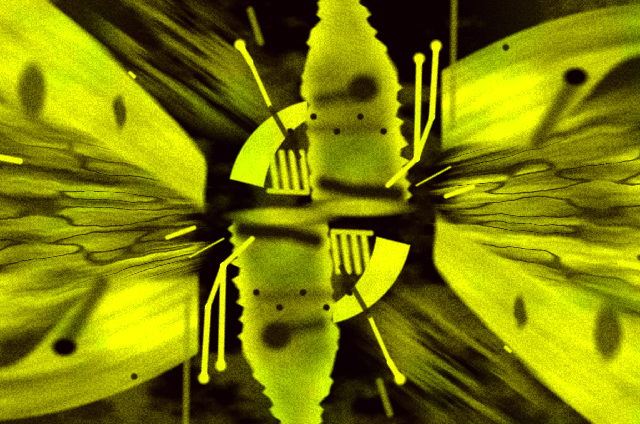
Write a Shadertoy shader that draws this background.

```glsl
// Acid-yellow abstract collage with half-turn symmetry: streaked wings, a jagged
// body, crescents and drips. Each motif paints a scalar tone at p and at -p;
// a dark-to-yellow ramp then colours it.
#define EDGE 0.003
#define GRAIN 0.13
#define DARK 0.05
#define OLIVE 0.42
#define BRIGHT 0.97
#define STREAK 1.1
#define GREEN_TINT 0.13

float hash(vec2 p) { return fract(sin(dot(p, vec2(127.1, 311.7))) * 43758.5); }
float noise(vec2 p) {
  vec2 i = floor(p), f = fract(p);
  f = f * f * (3.0 - 2.0 * f);
  return mix(mix(hash(i), hash(i + vec2(1, 0)), f.x),
             mix(hash(i + vec2(0, 1)), hash(i + 1.0), f.x), f.y);
}
// Fractal noise centred on zero
float fbm(vec2 p) {
  float sum = -0.5, amp = 0.53;
  for (int i = 0; i < 4; i++) {
    sum += amp * noise(p);
    p = p * 2.03 + 7.1;
    amp *= 0.5;
  }
  return sum;
}

// Coverage of a distance, of an ellipse (centre, radii) and of a round-ended line
float cover(float d, float w) { return 1.0 - smoothstep(-w, w, d); }
float blob(vec2 p, vec4 e) { return 1.0 - smoothstep(0.5, 1.2, length((p - e.xy) / e.zw)); }
float line(vec2 p, vec4 ends, float r, float w) {
  vec2 ab = ends.zw - ends.xy;
  p -= ends.xy;
  return cover(length(p - ab * clamp(dot(p, ab) / dot(ab, ab), 0.0, 1.0)) - r, w);
}
void lay(inout float tone, float mask, float value) { tone = mix(tone, value, clamp(mask, 0.0, 1.0)); }

void paintWings(inout float tone, vec2 p) {
  vec2 along = vec2(dot(p, vec2(0.82, -0.57)), dot(p, vec2(0.57, 0.82)));
  float streak = fbm(along * vec2(4, 30)), cloud = fbm(p * 9.0);

  // Olive feathers
  float feather = blob(along, vec4(-0.46, 0.12, 0.25, 0.13));
  lay(tone, feather * smoothstep(-0.2, 0.1, streak), OLIVE + streak * 0.9);

  // Bright beam falling from the corner, with dark smudges
  float u = p.x + 0.648;
  float top = 0.5 - 0.78 * u - 0.55 * u * u;
  float low = 0.22 - 0.57 * u;
  float beam = cover(p.y - top + streak * 0.03, 0.012) * cover(low - p.y + streak * 0.06, 0.035);
  lay(tone, beam * cover(p.x + 0.272 + cloud * 0.02, 0.008), 0.88 + streak * 0.4 + cloud * 0.25);
  vec2 rough = p + cloud * 0.03;
  lay(tone, 0.8 * blob(rough, vec4(-0.68, 0.283, 0.035, 0.075)), 0.25);
  lay(tone, 0.8 * blob(rough, vec4(-0.474, 0.234, 0.018, 0.045)), 0.2);
  lay(tone, line(p, vec4(-0.76, 0.13, -0.708, 0.12), 0.007, EDGE), BRIGHT);
  lay(tone, line(p, vec4(-0.448, 0.328, -0.438, 0.319), 0.004, EDGE), BRIGHT);

  // Leaf sweeping up to the opposite corner
  float d = p.x - 0.287;
  float rim = 0.333 + 0.6 * d - 0.56 * d * d;
  float base = 0.155 + 0.21 * smoothstep(0.18, 0.48, d);
  float vein = fbm(vec2(p.x * 4.0, (p.y - rim) * 24.0));
  float leaf = cover(p.y - rim, 0.006) * cover(base - p.y + vein * 0.04, 0.014) * cover(-d, 0.006);
  float glow = 0.3 * blob(p, vec4(0.39, 0.25, 0.19, 0.12));
  lay(tone, leaf, 0.62 + glow + vein * 0.6 + cloud * 0.2);
  lay(tone, 0.75 * line(p, vec4(0.6, 0.31, 0.515, 0.17), 0.017, 0.015), 0.22);
  lay(tone, blob(p, vec4(0.603, 0.319, 0.033, 0.024)), DARK);
  lay(tone, blob(p, vec4(0.438, 0.388, 0.009, 0.009)), 0.2);
  lay(tone, 0.7 * line(p, vec4(0.317, 0.52, 0.312, 0.2), 0.007, 0.006), 0.62);
}

void paintBody(inout float tone, vec2 p) {
  float cloud = fbm(p * 12.0 + 3.0);
  // Crescent and fingers
  lay(tone, 0.7 * blob(p, vec4(-0.06, 0.15, 0.08, 0.11)), 0.4 + cloud);
  float ring = max(length(p - vec2(0.022, 0.028)) - 0.24, 0.225 - length(p - vec2(0.09, 0.028)));
  ring = max(ring, max(0.025 - 0.25 * p.x - p.y, p.x + 0.03));
  lay(tone, cover(ring, EDGE), 0.95 + cloud * 0.3);
  for (float x = -0.115; x < -0.03; x += 0.024)
    lay(tone, line(p, vec4(x, 0.14, x + 0.012, 0.055), 0.007, 0.005), 0.9);
  lay(tone, line(p, vec4(-0.12, 0.05, -0.03, 0.046), 0.006, 0.004), 0.85);

  // Jagged body with an olive core
  float width = mix(0.113, 0.045, smoothstep(0.3, 0.53, p.y));
  float off = abs(p.x - 0.1 + 0.1 * p.y) - width;
  float jag = (noise(p.yx * vec2(75, 15)) - 0.5) * 0.025;
  float core = smoothstep(0.0, 0.05, -off) * mix(0.32, 0.14, smoothstep(0.3, 0.4, p.y));
  lay(tone, cover(off + jag, 0.006) * cover(0.025 - p.y, 0.012), 0.88 - core + cloud * 0.35);

  // Dark bands, glow below and a row of dots
  lay(tone, 0.6 * line(p, vec4(-0.02, 0.195, 0.14, 0.2), 0.012, 0.018), 0.25);
  lay(tone, 0.9 * line(p, vec4(0, 0.265, 0.09, 0.28), 0.013, 0.022), 0.14);
  lay(tone, blob(p, vec4(0.103, 0.292, 0.04, 0.038)), 0.14);
  lay(tone, 0.95 * line(p + cloud * 0.015, vec4(0.01, 0.065, 0.18, 0.04), 0.018, 0.014), 0.1);
  lay(tone, 0.85 * blob(p, vec4(0.09, 0.01, 0.13, 0.022)), 0.85 + cloud * 0.5);
  for (float i = 0.0; i < 5.0; i++)
    lay(tone, blob(p, vec4(0.055 * i - 0.07, 0.19 + 0.035 * mod(i, 2.0), 0.009, 0.009)), 0.12);
}

// Thin drips with round heads
void paintDrips(inout float tone, vec2 p) {
  vec2 join = vec2(0.228, 0.126), bend = vec2(0.264, 0.224), tip = vec2(-0.116, 0.245);
  vec2 heads[3] = vec2[3](vec2(0.234, 0.362), vec2(0.274, 0.392), vec2(-0.189, 0.394));
  vec2 ends[3] = vec2[3](join, bend, vec2(-0.165, 0.355));
  float drip = 0.0;
  for (int i = 0; i < 3; i++)
    drip += blob(p, vec4(heads[i], 0.015, 0.015)) + line(p, vec4(heads[i], ends[i]), 0.007, EDGE);
  drip += line(p, vec4(join, 0.16, 0.063), 0.006, EDGE) + line(p, vec4(bend, join), 0.006, EDGE);
  drip += line(p, vec4(ends[2], tip), 0.005, EDGE) + line(p, vec4(0.228, 0.063, 0.307, 0.106), 0.002, EDGE);
  lay(tone, drip + line(p, vec4(0.297, 0.037, 0.36, 0.06), 0.005, EDGE), BRIGHT);
  lay(tone, 0.7 * line(p, vec4(-0.165, 0.476, -0.14, 0.4), 0.007, 0.006), 0.7);
  lay(tone, 0.8 * line(p, vec4(tip, -0.05, 0.13), 0.006, EDGE), 0.15);
}

void mainImage(out vec4 fragColor, in vec2 fragCoord) {
  vec2 p = (fragCoord - 0.5 * iResolution.xy) / iResolution.y;
  float side = abs(p.x);
  float tone = DARK + 0.22 * smoothstep(-0.05, 0.3, fbm(p * vec2(9, 14))) + 0.1 * smoothstep(0.3, 0.6, side);

  // Fan of wavy fibres at both sides
  float fan = p.y / (side + 0.12) + 0.03 * fbm(p * 14.0);
  float fibre = fbm(vec2(p.x * 5.0, fan * 26.0));
  float zone = cover(abs(p.y) - 0.054 - 0.32 * side, 0.03) * smoothstep(0.27, 0.36, side + fibre * 0.12);
  lay(tone, zone, 0.56 + fibre * STREAK);
  float crease = abs(noise(vec2(p.x * 6.0, fan * 32.0)) - 0.5);
  lay(tone, 0.7 * zone * cover(crease - 0.04, 0.04) * cover(abs(p.y) - 0.16, 0.05), 0.12);

  for (int i = 0; i < 2; i++) {
    paintWings(tone, p);
    paintBody(tone, p);
    paintDrips(tone, p);
    p = -p;
  }

  // Grain, then the tone ramp with green patches
  tone += GRAIN * (hash(floor(p * 340.0)) - 0.5) * smoothstep(0.0, 0.3, tone);
  tone = clamp(tone, 0.02, 1.0);
  float green = blob(p.y < 0.0 ? -p : p, vec4(0.08, 0.13, 0.1, 0.06)) + smoothstep(0.0, 0.25, fbm(p * 5.0));
  vec3 color = vec3(tone - GREEN_TINT * min(green, 1.0) * tone, 1.12 * tone - 0.06, 0.01);
  fragColor = vec4(clamp(color, 0.0, 1.0), 1.0);
}
```
